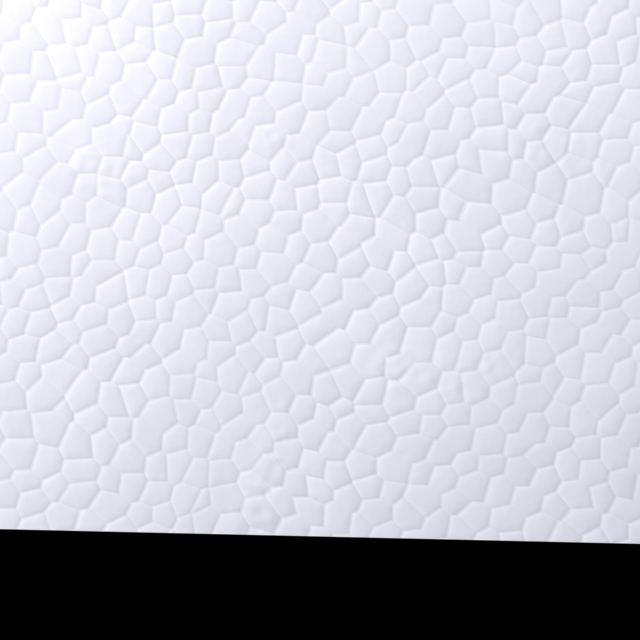
This texture is drawn by a Shadertoy shader. Its source:

```glsl
// Expanded foam board: softly pressed beads lit from the upper left, above a black strip.
// Beads are cells of a weighted Voronoi diagram on a jittered staggered grid; their
// rounded height is compared with the height a little nearer the light to give relief.

const float BEADS_ACROSS = 23.0;
const float ROW_HEIGHT = 0.88;
const vec2 LIGHT_DIR = vec2(-0.80, 0.60);

vec3 hash3(vec2 p) {
    vec3 q = fract(p.xyx * vec3(0.1031, 0.1030, 0.0973));
    q += dot(q, q.yxz + 33.33);
    return fract((q.xxy + q.yzz) * q.zyx);
}

float valueNoise(vec2 p) {
    vec2 cell = floor(p), f = fract(p);
    f = f * f * (3.0 - 2.0 * f);
    float low = mix(hash3(cell).x, hash3(cell + vec2(1, 0)).x, f.x);
    float high = mix(hash3(cell + vec2(0, 1)).x, hash3(cell + vec2(1, 1)).x, f.x);
    return mix(low, high, f.y);
}

// Bead centre in xy, size weight in z
vec3 beadSite(vec2 id, float jitter, float sizeSpread) {
    vec3 h = hash3(id + 71.0);
    vec2 centre = id + 0.5 + jitter * (h.xy - 0.5);
    centre.x += 0.5 * mod(id.y, 2.0);
    return vec3(centre * vec2(1.0, ROW_HEIGHT), sizeSpread * h.z);
}

// Returns the smoothed distance to the bead rim and a random value per bead
vec2 beadCell(vec2 p, float jitter, float sizeSpread, float rounding) {
    float row = floor(p.y / ROW_HEIGHT);
    vec2 base = vec2(floor(p.x - 0.5 * mod(row, 2.0)), row);

    vec3 nearest = vec3(0.0);
    vec2 nearestId = base;
    float best = 1e5;
    for (int y = -2; y <= 2; y++)
    for (int x = -2; x <= 2; x++) {
        vec2 id = base + vec2(x, y);
        vec3 site = beadSite(id, jitter, sizeSpread);
        vec2 r = site.xy - p;
        float power = dot(r, r) - site.z;
        if (power < best) {
            best = power;
            nearest = site;
            nearestId = id;
        }
    }

    // Soft minimum over all borders rounds the corners of the cell
    float sum = 0.0;
    for (int y = -2; y <= 2; y++)
    for (int x = -2; x <= 2; x++) {
        vec2 id = base + vec2(x, y);
        if (id == nearestId) continue;
        vec3 site = beadSite(id, jitter, sizeSpread);
        vec2 r = site.xy - p;
        float border = 0.5 * (dot(r, r) - site.z - best) / length(site.xy - nearest.xy);
        sum += exp(-rounding * border);
    }
    return vec2(-log(sum) / rounding, hash3(nearestId + 19.0).y);
}

// Bead dome with faint skin texture and occasional pitted patches
float foamHeight(vec2 p) {
    float rim = max(beadCell(p, 0.56, 0.24, 16.0).x, -0.05);
    float dome = 1.0 - exp(-7.5 * rim);
    float skin = 0.09 * valueNoise(p * 5.0) + 0.05 * valueNoise(p * 11.0);
    float pitted = smoothstep(0.80, 0.95, valueNoise(p * 0.32 + 4.7));
    return dome + skin + 0.8 * pitted * valueNoise(p * 3.2 + 9.0);
}

// Broad fall-off of light from the upper left corner
float lightLevel(vec2 uv) {
    float level = 0.898 + 0.085 * (uv.y - 0.58) - 0.045 * (uv.x - 0.5);
    return level + 0.045 * exp(-3.5 * length(uv - vec2(0.0, 1.0)));
}

vec3 foamColor(float tone) {
    return min(vec3(tone, tone - 0.003, tone + 0.047), vec3(1.0));
}

void mainImage(out vec4 fragColor, in vec2 fragCoord) {
    vec2 uv = fragCoord / iResolution.xy;

    // Gently turned and bent bead coordinates
    float angle = 0.30;
    vec2 p = mat2(cos(angle), sin(angle), -sin(angle), cos(angle)) * uv * BEADS_ACROSS + 40.0;
    p += 0.7 * vec2(valueNoise(p * 0.3), valueNoise(p * 0.3 + 17.0));
    vec2 light = mat2(cos(angle), sin(angle), -sin(angle), cos(angle)) * LIGHT_DIR;

    // Relief, with shadows a little stronger than highlights
    float relief = foamHeight(p - 0.07 * light) - foamHeight(p + 0.07 * light);
    float strength = mix(0.060, 0.100, valueNoise(p * 0.22 + 31.0));
    float tone = lightLevel(uv) + strength * relief * (relief < 0.0 ? 1.1 : 0.95);

    // Slight differences between beads and across the board
    tone += 0.014 * (beadCell(p, 0.56, 0.24, 16.0).y - 0.5);
    tone += 0.016 * (valueNoise(p * 0.5 + 8.0) - 0.5);

    // Slanted lower edge of the board
    float edgeY = 0.173 - 0.023 * uv.x;
    float blur = 1.0 / iResolution.y;
    float board = smoothstep(-blur, blur, uv.y - edgeY);
    fragColor = vec4(foamColor(tone) * board, 1.0);
}
```
